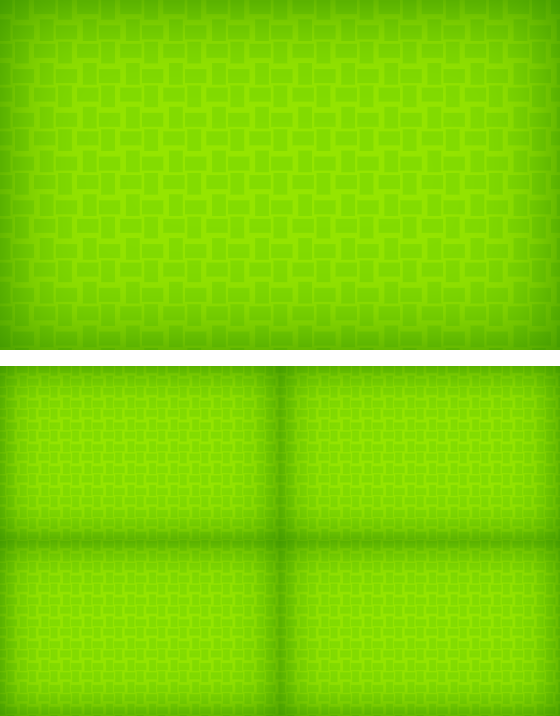
Top: one tile. Bottom: repeated 2 by 2.
Write a Shadertoy shader that draws this pattern.

```glsl
// Green basket weave: upright and flat bricks, two of each per cell, on a lighter ground.
// Box distance functions are wrapped into a whole number of cells, then
// a soft shade, symmetric across both axes, darkens the borders.

#define REPEATS vec2(13.0, 8.0)         // cells across and down
#define ORIGIN vec2(0.038, 0.838)       // first flat brick, in cells
#define BRICK_HALF vec2(0.248, 0.16)    // half size of a flat brick, in cells
#define GROUND_COLOR vec3(0.584, 0.898, 0.0)
#define BRICK_COLOR vec3(0.514, 0.863, 0.0)
#define SHADE_TINT vec3(0.36, 0.61, 1.0)
#define SHADE_FALLOFF 14.3              // per canvas height

// Brick centres relative to ORIGIN: two flat, then two upright
const vec2 OFFSETS[4] = vec2[4](
    vec2(0.0, 0.0), vec2(0.505, -0.577),
    vec2(0.471, -0.04), vec2(0.045, -0.527));

// Signed distance to an axis-aligned box
float boxDistance(vec2 p, vec2 halfSize) {
    vec2 d = abs(p) - halfSize;
    return length(max(d, 0.0)) + min(max(d.x, d.y), 0.0);
}

// Brick coverage at a point given in cells, wrapped on every cell
float weaveCoverage(vec2 cell, float pixel) {
    float nearest = 1.0;
    for (int i = 0; i < 4; i++) {
        vec2 p = fract(cell - ORIGIN - OFFSETS[i] + 0.5) - 0.5;
        vec2 halfSize = i < 2 ? BRICK_HALF : BRICK_HALF.yx;
        nearest = min(nearest, boxDistance(p, halfSize));
    }
    return clamp(0.5 - nearest / pixel, 0.0, 1.0);
}

// Light left by a blurred inner shadow: about half at an edge, full inside
float borderLight(vec2 uv) {
    vec2 edge = min(uv, 1.0 - uv) * iResolution.xy / iResolution.y;
    vec2 light = 1.0 / (1.0 + exp(-SHADE_FALLOFF * edge));
    return light.x * light.y;
}

void mainImage(out vec4 fragColor, in vec2 fragCoord) {
    vec2 uv = fragCoord / iResolution.xy;
    vec2 pixelSize = REPEATS / iResolution.xy;
    float coverage = weaveCoverage(uv * REPEATS, max(pixelSize.x, pixelSize.y));

    vec3 color = mix(GROUND_COLOR, BRICK_COLOR, coverage);
    color *= mix(SHADE_TINT, vec3(1.0), borderLight(uv));
    fragColor = vec4(color, 1.0);
}
```
